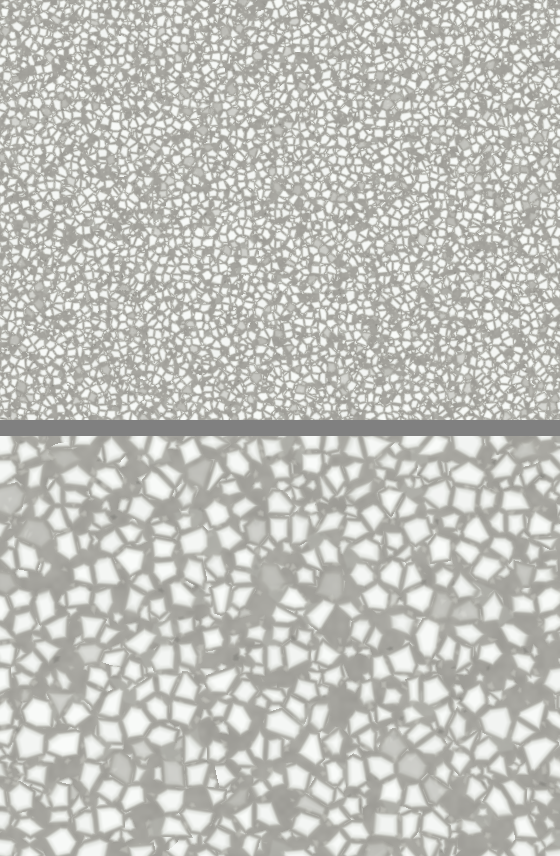
Top, the full canvas; bottom, a detail of the centre.
A WebGL 2 fragment shader for this texture:

```glsl
#version 300 es
precision highp float;
precision highp int;

uniform vec2 u_resolution;
out vec4 fragColor;

// Integer hash: three random values in 0..1 per cell and channel
vec3 hash(vec2 cell, int channel) {
    uvec3 v = uvec3(ivec3(ivec2(cell), channel));
    v = v * 1664525u + 1013904223u;
    v.x += v.y * v.z; v.y += v.z * v.x; v.z += v.x * v.y;
    v ^= v >> 16u;
    v.x += v.y * v.z; v.y += v.z * v.x; v.z += v.x * v.y;
    return vec3(v >> 8u) / 16777216.0;
}

float valueNoise(vec2 p, int channel) {
    vec2 cell = floor(p), f = fract(p);
    f = f * f * (3.0 - 2.0 * f);
    float low = mix(hash(cell, channel).x, hash(cell + vec2(1, 0), channel).x, f.x);
    float high = mix(hash(cell + vec2(0, 1), channel).x, hash(cell + vec2(1, 1), channel).x, f.x);
    return mix(low, high, f.y);
}

// Offset from p to the stone centre of a cell, with a size weight in z
vec3 stoneSite(vec2 cell, vec2 p, int layer) {
    vec3 h = hash(cell, layer);
    return vec3(cell + 0.5 + 0.88 * (h.xy - 0.5) - p, 0.22 * h.z);
}

float power(vec3 site) {
    return dot(site.xy, site.xy) - site.z;
}

// Convex stone with random sides, elongated along a random direction
float polygon(vec2 p, vec2 cell, int layer, float radius) {
    vec3 h = hash(cell, layer + 1);
    float turn = 6.2832 * h.x;
    float stretch = mix(1.0, 1.4, h.y * h.y);
    p = mat2(cos(turn), sin(turn), -sin(turn), cos(turn)) * p;
    p *= vec2(1.0 / stretch, stretch);
    float d = -1.0;
    for (int side = 0; side < 5; side++) {
        vec3 s = hash(cell, layer + 2 + side);
        float angle = 6.2832 * (float(side) + 0.75 * s.x) / 5.0;
        d = max(d, dot(p, vec2(cos(angle), sin(angle))) - radius * mix(0.62, 1.0, s.y));
    }
    return d / stretch;
}

// One layer of stones: x = signed distance, y and z = random tones
vec3 stones(vec2 p, float scale, int layer, float density, vec2 radii) {
    p *= scale;
    vec2 base = floor(p), owner = base;
    vec3 nearest = vec3(9.0, 9.0, 0.0);
    for (int y = -1; y <= 1; y++)
    for (int x = -1; x <= 1; x++) {
        vec2 cell = base + vec2(x, y);
        vec3 site = stoneSite(cell, p, layer);
        if (power(site) < power(nearest)) { nearest = site; owner = cell; }
    }
    vec3 tone = hash(owner, layer + 8);
    if (tone.x > density) return vec3(1.0, tone.yz);

    float radius = mix(radii.x, radii.y, hash(owner, layer + 9).x);
    float d = polygon(-nearest.xy, owner, layer, radius);
    // Neighbours trim each stone, leaving a thin joint
    for (int y = -2; y <= 2; y++)
    for (int x = -2; x <= 2; x++) {
        vec2 cell = base + vec2(x, y);
        if (cell == owner) continue;
        vec3 site = stoneSite(cell, p, layer);
        float border = (power(site) - power(nearest)) / (2.0 * length(site.xy - nearest.xy));
        d = max(d, 0.1 - border);
    }
    return vec3(d / scale, tone.yz);
}

void main() {
    vec2 p = gl_FragCoord.xy / u_resolution.y;
    float soft = 0.001 + 0.4 / u_resolution.y;

    // Cement with fine mottling
    float mottle = 0.55 * valueNoise(p * 70.0, 1) + 0.45 * valueNoise(p * 190.0, 2);
    vec3 color = mix(vec3(0.605, 0.6, 0.578), vec3(0.675, 0.672, 0.648), mottle);

    // Dust and occasional dark grains
    vec3 dust = stones(p, 150.0, 20, 0.2, vec2(0.2, 0.45));
    vec3 dustColor = dust.y < 0.12 ? vec3(0.5, 0.5, 0.48) : vec3(0.78, 0.78, 0.75);
    color = mix(color, dustColor, 0.6 * smoothstep(soft, -soft, dust.x));

    // Pale stones lying just under the surface
    vec3 buried = stones(p, 34.0, 40, 0.22, vec2(0.25, 0.5));
    color = mix(color, vec3(0.71, 0.715, 0.69), 0.55 * smoothstep(soft, -soft, buried.x));

    // Large stones and the splinters between them
    float crowding = 0.8 + 0.24 * valueNoise(p * 14.0, 3);
    vec3 large = stones(p, 46.0, 60, crowding, vec2(0.3, 0.64));
    vec3 small = stones(p, 96.0, 80, 0.42, vec2(0.25, 0.58));
    small.x = max(small.x, 0.0028 - large.x);
    vec3 stone = large.x < small.x ? large : small;

    float halo = smoothstep(0.0035, 0.0, stone.x);
    color = mix(color, vec3(0.73, 0.73, 0.7), 0.35 * halo);

    float core = smoothstep(0.0, 0.0042, -stone.x);
    vec3 stoneColor = mix(vec3(0.885, 0.895, 0.875), vec3(0.972, 0.98, 0.972), core);
    stoneColor *= mix(0.975, 1.005, stone.z);
    float opacity = stone.y < 0.07 ? mix(0.2, 0.6, stone.z) : 1.0;
    color = mix(color, stoneColor, opacity * smoothstep(soft, -soft, stone.x));

    fragColor = vec4(color, 1.0);
}
```
